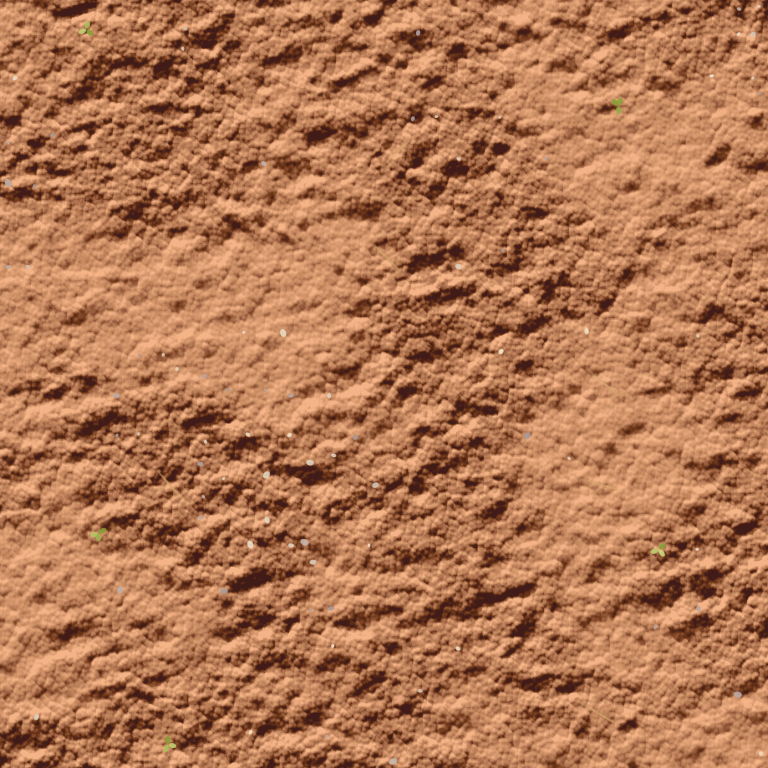
Give the GLSL for this texture, as a Shadertoy shader.

```glsl
// Sunlit red-brown soil: round crumbs and small clods with smoother sandy patches.
// A height field of noise and domed cells is lit from the upper left with soft cast
// shadows, mapped through a soil colour ramp, then strewn with pebbles and sprouts.

#define TILT 0.28          // slant of the ridges, radians
#define BASE_FREQ 24.0     // coarsest clods per canvas height
#define CRUMB_FREQ 84.0    // larger crumbs per canvas height
#define PATCH_FREQ 5.0     // rough and smooth patches per canvas height
#define LIGHT_DIR vec2(-0.34, 0.94)
#define SUN_SLOPE 19.0     // steepness of the sun rays
#define SLOPE_GAIN 1.4     // contrast of lit and shaded slopes
#define SHADOW_DEPTH 0.62  // darkest cast shadow
#define BASE_TONE 0.76     // brightness of flat ground
#define PEBBLE_SHARE 0.035
#define SPROUT_SHARE 0.04
#define STRAW_SHARE 0.10

const vec3 SOIL[6] = vec3[6](
    vec3(0.31, 0.14, 0.09), vec3(0.41, 0.20, 0.09), vec3(0.54, 0.31, 0.18),
    vec3(0.65, 0.42, 0.29), vec3(0.77, 0.53, 0.37), vec3(0.89, 0.64, 0.47));

float hash(vec2 p) {
    vec3 q = fract(vec3(p.xyx) * 0.1031);
    q += dot(q, q.yzx + 33.33);
    return fract((q.x + q.y) * q.z);
}

vec2 hash2(vec2 p) {
    return vec2(hash(p + 17.0), hash(p + 71.0));
}

float noise(vec2 p) {
    vec2 i = floor(p), f = fract(p);
    f = f * f * (3.0 - 2.0 * f);
    return mix(mix(hash(i), hash(i + vec2(1, 0)), f.x),
               mix(hash(i + vec2(0, 1)), hash(i + vec2(1, 1)), f.x), f.y);
}

mat2 rotation(float angle) {
    float c = cos(angle), s = sin(angle);
    return mat2(c, -s, s, c);
}

// Packed round domes with creases between them.
float crumbs(vec2 p) {
    vec2 cell = floor(p);
    float nearest = 2.0;
    for (int y = -1; y <= 1; y++)
    for (int x = -1; x <= 1; x++) {
        vec2 id = cell + vec2(x, y);
        vec2 d = id + hash2(id) - p;
        nearest = min(nearest, dot(d, d));
    }
    return 1.0 - nearest;
}

// Ridges stretched along the tilt, with two sizes of crumbs on top.
float height(vec2 p) {
    vec2 q = rotation(TILT) * p;
    q += 0.007 * vec2(noise(p * 23.0 + 5.0), noise(p * 23.0 + 50.0));
    float sum = 0.0, amp = 1.0, freq = BASE_FREQ;
    for (int i = 0; i < 3; i++) {
        vec2 stretch = vec2(1.0, 1.5 - 0.2 * float(i));
        sum += amp * noise(q * stretch * freq + 37.0 * float(i));
        amp *= 0.68;
        freq *= 1.8;
    }
    return sum + 0.34 * crumbs(q * CRUMB_FREQ) + 0.25 * crumbs(p * CRUMB_FREQ * 1.8 + 90.0);
}

vec3 soilRamp(float tone) {
    float x = clamp(tone * 5.0, -0.6, 5.6);
    int i = int(clamp(floor(x), 0.0, 4.0));
    return mix(SOIL[i], SOIL[i + 1], x - float(i));
}

// Coverage of an ellipse with the given radii.
float ellipse(vec2 p, vec2 radii, float blur) {
    float d = (length(p / radii) - 1.0) * min(radii.x, radii.y);
    return 1.0 - smoothstep(-blur, blur, d);
}

vec3 addPebbles(vec3 col, vec2 p, float blur) {
    vec2 g = p * 36.0, id = floor(g);
    float cluster = smoothstep(0.6, 0.85, noise(id / 5.0 + 9.0));
    if (hash(id + 3.0) > PEBBLE_SHARE * (0.6 + 6.0 * cluster)) return col;
    vec2 d = (fract(g) - mix(vec2(0.25), vec2(0.75), hash2(id))) / 36.0;
    float size = mix(0.0022, 0.0055, pow(hash(id + 29.0), 2.0));
    vec3 tint = mix(vec3(0.97, 0.91, 0.80), vec3(0.66, 0.60, 0.60), hash(id + 41.0));
    d = rotation(6.28 * hash(id + 57.0)) * d;
    return mix(col, tint, 0.9 * ellipse(d, size * vec2(1.0, 0.75), blur));
}

vec3 addSprouts(vec3 col, vec2 p, float blur) {
    vec2 g = p * 12.0, id = floor(g) + 200.0;
    if (hash(id) > SPROUT_SHARE) return col;
    vec2 d = (fract(g) - mix(vec2(0.25), vec2(0.75), hash2(id))) / 12.0;
    for (int i = 0; i < 3; i++) {
        float turn = 6.28 * hash(id + 7.0) + 2.1 * float(i) + hash(id + 31.0 * float(i));
        vec2 leaf = rotation(turn) * d - vec2(0.006, 0.0);
        vec3 green = mix(vec3(0.52, 0.62, 0.20), vec3(0.82, 0.86, 0.50), hash(id + float(i)));
        col = mix(col, green, 0.9 * ellipse(leaf, vec2(0.005, 0.0032), blur));
    }
    return col;
}

vec3 addStraw(vec3 col, vec2 p, float blur) {
    vec2 g = p * 7.0, id = floor(g) + 400.0;
    if (hash(id) > STRAW_SHARE) return col;
    vec2 d = (fract(g) - mix(vec2(0.35), vec2(0.65), hash2(id))) / 7.0;
    d = rotation(2.0 * hash(id + 11.0) - 1.0) * d;
    return mix(col, vec3(0.84, 0.66, 0.42), 0.7 * ellipse(d, vec2(0.024, 0.0014), blur));
}

void mainImage(out vec4 fragColor, in vec2 fragCoord) {
    vec2 p = fragCoord / iResolution.y;
    float blur = max(0.0007, 0.7 / iResolution.y);
    // Rough, crumbly patches against smoother sand
    float patches = 0.6 * noise(p * PATCH_FREQ + 2.0) + 0.4 * noise(p * PATCH_FREQ * 2.3 + 8.0);
    float rough = smoothstep(0.28, 0.72, patches);
    float relief = mix(0.65, 1.25, rough);
    // Slope lighting and the deepest shadow along the ray to the sun
    float ground = height(p), shadow = 0.0;
    float slope = relief * (ground - height(p + LIGHT_DIR * 0.0042));
    for (int i = 1; i <= 6; i++) {
        float reach = 0.0022 * float(i);
        float rise = height(p + LIGHT_DIR * reach) - ground;
        shadow = max(shadow, relief * rise - SUN_SLOPE * reach);
    }
    float tone = BASE_TONE + SLOPE_GAIN * slope + 0.22 * (0.5 - rough);
    tone -= SHADOW_DEPTH * (1.0 - exp(-2.9 * shadow));
    // Soil colour, then scattered litter
    vec3 col = addStraw(soilRamp(tone), p, blur);
    col = addPebbles(col, p, blur);
    fragColor = vec4(addSprouts(col, p, blur), 1.0);
}
```
